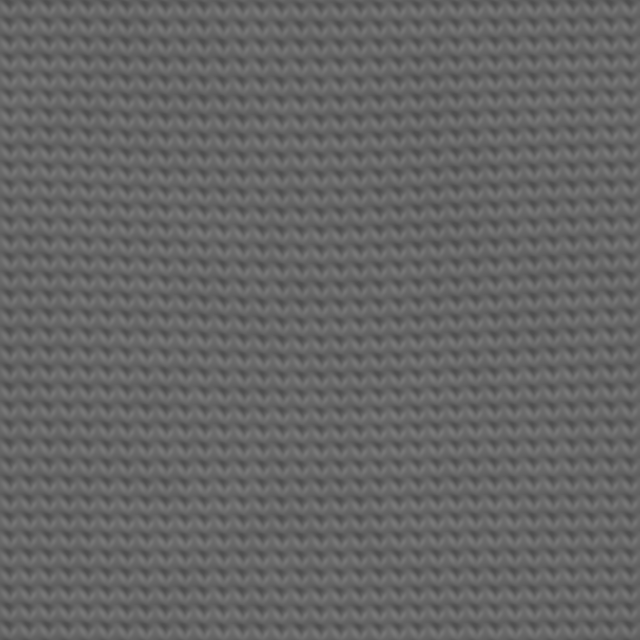
Give the GLSL for this texture, as a Shadertoy shader.

```glsl
// Grey knitted cloth: 33 by 35 small leaning stitches in gently wavering rows.

const float TAU = 6.2831853;

float hash(vec2 p) {
    return fract(sin(dot(p, vec2(127.1, 311.7))) * 43758.5453);
}

// Value noise that wraps after `period` lattice cells.
float wrapNoise(vec2 p, vec2 period) {
    vec2 i = floor(p), f = fract(p);
    f = f * f * (3.0 - 2.0 * f);
    vec2 a = mod(i, period), b = mod(i + 1.0, period);
    return mix(mix(hash(a), hash(vec2(b.x, a.y)), f.x),
               mix(hash(vec2(a.x, b.y)), hash(b), f.x), f.y);
}

// Soft leaning spot, repeated once per stitch; lean shifts its top sideways.
float softSpot(vec2 cell, vec2 center, vec2 radius, float lean) {
    vec2 d = fract(cell - center + 0.5) - 0.5;
    d.x = fract(d.x - lean * d.y + 0.5) - 0.5;
    d /= radius;
    return exp(-dot(d, d));
}

void mainImage(out vec4 fragColor, in vec2 fragCoord) {
    vec2 uv = fragCoord / iResolution.xy;
    vec2 stitches = vec2(33.0, 35.0);

    // Rows sag in the middle and drift; columns waver only slightly.
    vec2 warped = uv;
    warped.y -= 0.005 * cos(TAU * uv.x) * (0.5 + 0.5 * cos(TAU * (uv.y - 0.62)));
    warped.y += 0.008 * (wrapNoise(uv * 4.0, vec2(4.0)) - 0.5);
    warped.x += 0.003 * (wrapNoise(uv * 5.0 + 2.0, vec2(5.0)) - 0.5);

    vec2 grid = warped * stitches;
    vec2 cell = fract(grid);

    // Two yarn legs, the hollow between them and the crease under the next row.
    float shade = 0.405;
    shade += 0.065 * softSpot(cell, vec2(0.28, 0.36), vec2(0.17, 0.36), -0.45);
    shade += 0.060 * softSpot(cell, vec2(0.76, 0.30), vec2(0.15, 0.30), 0.40);
    shade -= 0.075 * softSpot(cell, vec2(0.46, 0.72), vec2(0.26, 0.23), -0.60);
    shade -= 0.035 * softSpot(cell, vec2(0.54, 0.46), vec2(0.10, 0.20), -0.40);
    shade -= 0.022 * (0.5 + 0.5 * cos(TAU * (cell.y - 0.84)));

    // Uneven yarn from stitch to stitch and faint broad shading.
    shade += 0.014 * (wrapNoise(grid, stitches) - 0.5);
    shade += 0.010 * (wrapNoise(uv * 6.0, vec2(6.0)) - 0.5);

    fragColor = vec4(vec3(clamp(shade, 0.31, 0.48)), 1.0);
}
```
